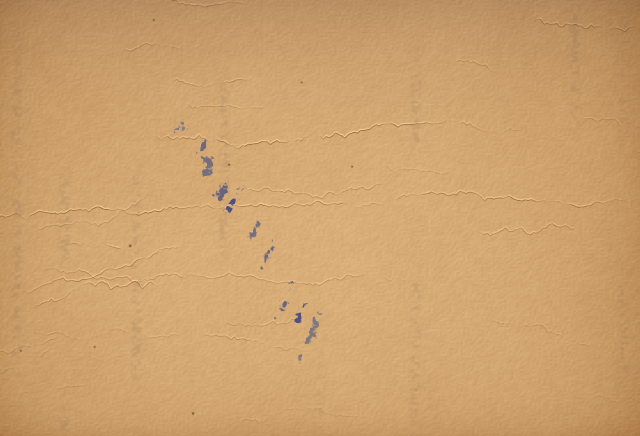
Give the GLSL for this texture, as a WebGL 1 fragment shader.

```glsl
precision highp float;
// Aged tan card with creases, worn dark edges, faint column stains and blue ink smears.

uniform vec2 u_resolution;

float hash(vec2 p) {
  vec3 q = fract(vec3(p.xyx) * 0.1031);
  q += dot(q, q.yzx + 33.33);
  return fract((q.x + q.y) * q.z);
}

float noise(vec2 p) {
  vec2 i = floor(p), f = fract(p);
  f = f * f * (3.0 - 2.0 * f);
  return mix(mix(hash(i), hash(i + vec2(1.0, 0.0)), f.x),
             mix(hash(i + vec2(0.0, 1.0)), hash(i + 1.0), f.x), f.y);
}

float fbm(vec2 p) {
  float sum = 0.0, gain = 0.5;
  for (int i = 0; i < 4; i++) {
    sum += gain * noise(p);
    p = p * 2.03 + 17.1;
    gain *= 0.5;
  }
  return sum / 0.9375;
}

// Height of a jagged, wandering crease at position x
float creaseLine(float x, float slope, float seed) {
  return slope * x + 0.09 * (fbm(vec2(x * 5.0, seed)) - 0.5)
       + 0.013 * (noise(vec2(x * 55.0, seed + 5.0)) - 0.5)
       + 0.006 * (noise(vec2(x * 140.0, seed + 8.0)) - 0.5);
}

// Relief of one crease: bright ridge above, thin brown shadow below
float crease(vec2 p, vec2 center, float halfLength, float slope, float seed, float pixel) {
  vec2 q = p - center;
  float y = creaseLine(q.x, slope, seed);
  float steep = (creaseLine(q.x + 0.002, slope, seed) - y) / 0.002;
  float d = (q.y - y) / sqrt(1.0 + steep * steep);
  float width = max(0.0013, 0.55 * pixel);
  float ridge = exp(-pow((d - 0.0026) / (1.3 * width), 2.0));
  float shadow = exp(-pow(d / width, 2.0));
  float fade = 1.0 - smoothstep(0.75, 1.0, abs(q.x) / halfLength);
  float depth = noise(vec2(q.x * 17.0, seed + 9.0)) * 0.6 + noise(vec2(q.x * 50.0, seed + 3.0)) * 0.4;
  return (0.6 * ridge - shadow) * fade * smoothstep(0.15, 0.7, depth);
}

float allCreases(vec2 p, float aspect, float pixel) {
  float relief = 0.0;
  // Long creases crossing the sheet
  for (int i = 0; i < 4; i++) {
    float k = float(i);
    vec2 center = vec2(0.38 + 0.13 * k, 0.21 + 0.16 * k);
    float halfLength = max(0.34, 0.85 - 0.4 * abs(k - 2.0));
    float strength = 0.7 + 0.5 * step(1.5, k);
    relief += strength * crease(p, center, halfLength, 0.04 * (k - 1.5), k * 7.3 + 2.0, pixel);
  }
  // Short creases, mostly toward the sides
  for (int i = 0; i < 22; i++) {
    float k = float(i);
    float side = smoothstep(0.0, 1.0, hash(vec2(k, 3.7)));
    vec2 center = vec2(side * aspect, fract(k * 0.618 + 0.1));
    float tilt = mix(0.45, -0.25, side) * hash(vec2(k, 8.1));
    float halfLength = mix(0.05, 0.2, hash(vec2(k, 5.3)));
    float strength = mix(0.35, 0.95, hash(vec2(k, 9.6)));
    relief += strength * crease(p, center, halfLength, tilt, k * 3.1 + 40.0, pixel);
  }
  return relief;
}

// Faint vertical columns of grey offset marks
float columnStains(vec2 p, float aspect) {
  float stain = 0.0;
  for (int i = 0; i < 9; i++) {
    float k = float(i);
    float x = aspect * smoothstep(-0.05, 1.05, (k + 0.5) / 9.0);
    float column = 1.0 - smoothstep(0.004, 0.018, abs(p.x - x));
    stain += column * smoothstep(0.4, 0.75, noise(vec2(k * 9.0, p.y * 4.0)));
  }
  return stain * smoothstep(0.35, 0.8, noise(p * vec2(110.0, 150.0)));
}

// Slanted, flecked ink dabs along a falling diagonal; x is cover, y is depth
vec2 inkDabs(vec2 p) {
  vec2 ink = vec2(0.0);
  vec2 along = normalize(vec2(0.42, 0.9));
  float fleck = 0.45 * noise(p * 60.0) + 0.35 * noise(p * 125.0) + 0.2 * noise(p * 240.0);
  for (int i = 0; i < 11; i++) {
    float k = float(i), t = k / 10.0;
    vec2 jitter = vec2(hash(vec2(k, 1.3)), hash(vec2(k, 6.9))) - 0.5;
    vec2 q = p - mix(vec2(0.42, 0.71), vec2(0.72, 0.23), t) - 0.025 * jitter;
    vec2 local = vec2(dot(q, vec2(along.y, -along.x)), dot(q, along));
    float body = 1.0 - length(local / vec2(0.012, mix(0.03, 0.05, t)));
    float cover = smoothstep(0.0, 0.35, body * 0.65 + (fleck - 0.62) * 2.3);
    cover *= smoothstep(-0.9, -0.4, body) * step(0.04, abs(t - 0.7));
    ink = max(ink, vec2(cover, cover * hash(vec2(k, 4.4))));
  }
  return ink;
}

// Sparse dark dots, one candidate per cell
float specks(vec2 p, float pixel) {
  vec2 cell = floor(p * 12.0);
  vec2 spot = 0.2 + 0.6 * vec2(hash(cell + 2.0), hash(cell + 51.0));
  float d = length(fract(p * 12.0) - spot) / 12.0;
  float radius = mix(0.001, 0.003, hash(cell + 19.0));
  return step(0.95, hash(cell + 77.0)) * (1.0 - smoothstep(radius - pixel, radius + pixel, d));
}

void main() {
  vec2 uv = gl_FragCoord.xy / u_resolution;
  vec2 p = gl_FragCoord.xy / u_resolution.y;
  float aspect = u_resolution.x / u_resolution.y, pixel = 1.0 / u_resolution.y;

  // Card tone: bright middle, browned edges, mottling
  vec2 c = uv - vec2(0.48, 0.43);
  float top = exp((uv.y - 1.0) / 0.1);
  float tone = 0.88 - 0.85 * dot(c, c) - 0.28 * top - 0.28 * exp(-uv.y / 0.035)
             - 0.28 * exp(-uv.x / 0.05) - 0.36 * exp((uv.x - 1.0) / 0.065);
  tone += 0.16 * (fbm(p * 5.0) - 0.5) + 0.1 * (noise(p * 75.0) - 0.5);
  vec3 color = mix(vec3(0.69, 0.50, 0.30), vec3(0.87, 0.70, 0.49), tone);
  color += vec3(-0.02, 0.0, 0.03) * top;

  // Fine embossed fibre grain
  vec2 grain = p * vec2(190.0, 230.0);
  color += 0.032 * (noise(grain) - noise(grain + vec2(0.6, -0.7)));

  color = mix(color, vec3(0.55, 0.46, 0.36), 0.2 * columnStains(p, aspect));
  color += vec3(0.16, 0.16, 0.15) * allCreases(p, aspect, pixel);
  color = mix(color, vec3(0.36, 0.23, 0.15), 0.7 * specks(p, pixel));

  vec2 ink = inkDabs(p);
  vec3 inkColor = mix(vec3(0.48, 0.47, 0.50), vec3(0.22, 0.24, 0.50), ink.y);
  color = mix(color, inkColor, 0.85 * ink.x);
  gl_FragColor = vec4(clamp(color, 0.0, 1.0), 1.0);
}
```
